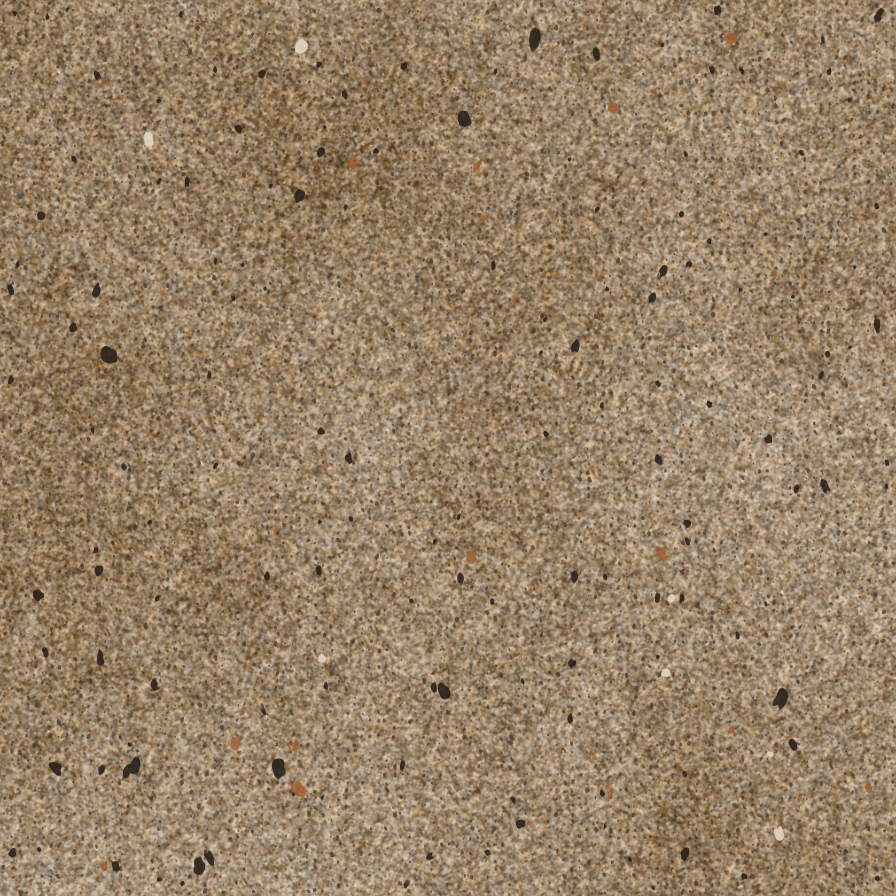
Give the GLSL for this texture, as a WebGL 1 fragment shader.

```glsl
precision highp float;
// Weathered sandy concrete: soft brown blotches under fine mineral grain,
// scattered with dark pores, orange and white pebbles and thin fibres.
// Tone comes from layered value noise; each scatter is one jittered grid.

uniform vec2 u_resolution;

const vec3 SAND_OFFSET = vec3(0.0, -0.087, -0.192);
const vec3 GRIT_DARK = vec3(0.27, 0.20, 0.14);
const vec3 GRIT_PALE = vec3(0.80, 0.73, 0.63);
const vec3 PORE = vec3(0.15, 0.12, 0.10);
const vec3 RUST = vec3(0.62, 0.35, 0.17);
const vec3 CHALK = vec3(0.88, 0.84, 0.76);
const vec3 STRAW = vec3(0.76, 0.58, 0.36);

float hash(vec2 p) {
  vec3 q = fract(p.xyx * 0.1031);
  q += dot(q, q.yzx + 33.33);
  return fract((q.x + q.y) * q.z);
}

vec2 hash2(vec2 p) {
  return vec2(hash(p), hash(p + 71.7));
}

mat2 rotation(float angle) {
  float c = cos(angle), s = sin(angle);
  return mat2(c, s, -s, c);
}

float valueNoise(vec2 p) {
  vec2 cell = floor(p), f = fract(p);
  f = f * f * (3.0 - 2.0 * f);
  float low = mix(hash(cell), hash(cell + vec2(1.0, 0.0)), f.x);
  float high = mix(hash(cell + vec2(0.0, 1.0)), hash(cell + 1.0), f.x);
  return mix(low, high, f.y);
}

// Noise centred on zero, turned so that layers do not share a grid.
float grain(vec2 uv, float frequency, float angle) {
  return valueNoise(rotation(angle) * uv * frequency + 400.0) - 0.5;
}

float blotches(vec2 uv) {
  float sum = 0.0, amplitude = 0.5, frequency = 3.2;
  for (int i = 0; i < 5; i++) {
    sum += amplitude * grain(uv * vec2(1.0, 0.8), frequency, 0.25 * float(i));
    amplitude *= 0.58;
    frequency *= 2.1;
  }
  return sum;
}

// Irregular upright specks, at most one per cell; radii are in cell units.
float specks(vec2 uv, float cells, float density, vec2 radii, float stretch,
             float pixel, float seed) {
  vec2 p = uv * cells, cell = floor(p), id = cell + seed;
  vec2 local = fract(p) - mix(vec2(0.3), vec2(0.7), hash2(id + 5.0));
  vec2 size = hash2(id + 23.0);
  float radius = mix(radii.x, radii.y, size.x * size.x);
  local = rotation((hash(id + 41.0) - 0.5) * 1.1) * local;
  local.y /= mix(1.0, stretch, size.y);
  float wobble = valueNoise(local / radius * 1.4 + id * 3.0) - 0.5;
  float dist = length(local) + wobble * radius * 0.6;
  float edge = pixel * cells * 0.7;
  float mask = 1.0 - smoothstep(radius - edge, radius + edge, dist);
  return mask * step(hash(id), density);
}

// Short bent strands, mostly upright; half length and width in cell units.
float fibres(vec2 uv, float cells, float density, vec2 size, float pixel,
             float seed) {
  vec2 p = uv * cells, cell = floor(p), id = cell + seed;
  vec2 local = fract(p) - mix(vec2(0.35), vec2(0.65), hash2(id + 9.0));
  local = rotation((hash(id + 31.0) - 0.5) * 1.8) * local;
  local.x += (hash(id + 53.0) - 0.5) * 5.0 * local.y * local.y;
  float reach = size.x * mix(0.4, 1.0, hash(id + 67.0));
  float dist = length(vec2(local.x, max(abs(local.y) - reach, 0.0)));
  float edge = pixel * cells * 0.7;
  float mask = 1.0 - smoothstep(size.y - edge, size.y + edge, dist);
  return mask * step(hash(id), density);
}

void main() {
  float pixel = 1.0 / min(u_resolution.x, u_resolution.y);
  vec2 uv = gl_FragCoord.xy * pixel;

  // Sandy ground: blotches for the large tone, three sizes of grain on top.
  float patchTone = blotches(uv);
  float tone = 0.617 + 0.24 * patchTone;
  tone += 0.27 * grain(uv, 235.0, 0.4) + 0.25 * grain(uv, 410.0, 1.1);
  tone += 0.09 * grain(uv, 95.0, 0.8);
  vec3 color = vec3(tone) + SAND_OFFSET;
  color += patchTone * vec3(-0.02, 0.02, 0.07);
  color += grain(uv, 170.0, 0.6) * vec3(0.06, 0.0, -0.07);

  // Fine grit
  float darkGrit = specks(uv, 115.0, 0.36, vec2(0.09, 0.25), 1.7, pixel, 11.0);
  float paleGrit = specks(uv, 90.0, 0.14, vec2(0.08, 0.18), 1.5, pixel, 207.0);
  float rustGrit = specks(uv, 70.0, 0.10, vec2(0.07, 0.17), 1.7, pixel, 319.0);
  color = mix(color, GRIT_DARK, 0.72 * darkGrit);
  color = mix(color, GRIT_PALE, 0.65 * paleGrit);
  color = mix(color, RUST, 0.55 * rustGrit);

  // Fibres, pebbles and pores
  float strand = fibres(uv, 13.0, 0.12, vec2(0.17, 0.011), pixel, 431.0);
  float rustStone = specks(uv, 14.0, 0.10, vec2(0.04, 0.10), 1.5, pixel, 523.0);
  float chalkStone = specks(uv, 10.0, 0.07, vec2(0.035, 0.08), 1.5, pixel, 617.0);
  float smallPore = specks(uv, 32.0, 0.13, vec2(0.06, 0.15), 2.0, pixel, 709.0);
  float largePore = specks(uv, 11.0, 0.15, vec2(0.045, 0.10), 2.2, pixel, 811.0);
  color = mix(color, STRAW, 0.6 * strand);
  color = mix(color, RUST, 0.75 * rustStone);
  color = mix(color, CHALK, 0.9 * chalkStone);
  color = mix(color, PORE, 0.88 * max(smallPore, largePore));

  gl_FragColor = vec4(clamp(color, 0.0, 1.0), 1.0);
}
```
